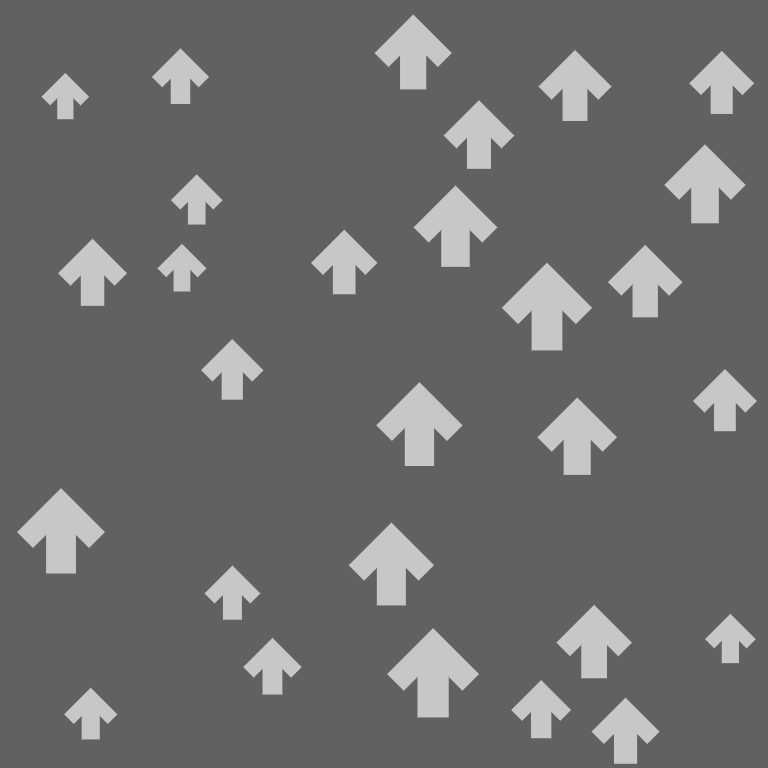
This pattern is drawn by a Shadertoy shader. Its source:

```glsl
// Pale upward arrows of mixed sizes, scattered on a flat grey ground.
// Random centres are tried one after another; each is kept only if it
// clears all earlier arrows, then drawn from a distance function.

const int ARROW_COUNT = 28;
const int MAX_TRIES = 400;

// Two random values in 0..1 from an integer seed
vec2 hash2(uint seed) {
    uvec2 h = uvec2(seed, seed + 7919u) * 747796405u + 2891336453u;
    h = ((h >> ((h >> 28u) + 4u)) ^ h) * 277803737u;
    h = (h >> 22u) ^ h;
    return vec2(h >> 8u) / 16777216.0;
}

// Distance to an upward arrow of width 1, centred on its bounding box
float arrowDistance(vec2 p) {
    float side = abs(p.x);
    float drop = 0.485 - p.y;   // measured down from the tip
    float head = max(abs(drop - side - 0.181) - 0.181, side + drop - 1.0) * 0.7071;
    float stem = max(side - 0.17, max(drop - 0.971, 0.2 - drop));
    return min(head, stem);
}

void mainImage(out vec4 fragColor, in vec2 fragCoord) {
    vec2 uv = fragCoord / iResolution.y;
    vec2 canvas = vec2(iResolution.x / iResolution.y, 1.0);

    vec3 placed[ARROW_COUNT];   // centre and width of each kept arrow
    int count = 0;
    float dist = 1.0;

    for (int i = 0; i < MAX_TRIES && count < ARROW_COUNT; i++) {
        // Sizes step evenly through their range; centres stay inside the canvas
        float width = mix(0.061, 0.120, fract(float(count) * 0.618 + 0.4));
        vec2 centre = mix(vec2(0.5 * width), canvas - 0.5 * width, hash2(uint(i) + 31u));

        // Reject centres that crowd an earlier arrow
        bool isFree = true;
        for (int j = 0; j < count && isFree; j++) {
            float spacing = 0.6 * (width + placed[j].z);
            isFree = distance(centre, placed[j].xy) > spacing;
        }
        if (isFree) {
            placed[count++] = vec3(centre, width);
            dist = min(dist, arrowDistance((uv - centre) / width) * width);
        }
    }

    // Blend over one pixel for a crisp, smooth edge
    float coverage = clamp(0.5 - dist * iResolution.y, 0.0, 1.0);
    vec3 ground = vec3(0.38);
    vec3 pale = vec3(0.78);
    fragColor = vec4(mix(ground, pale, coverage), 1.0);
}
```
